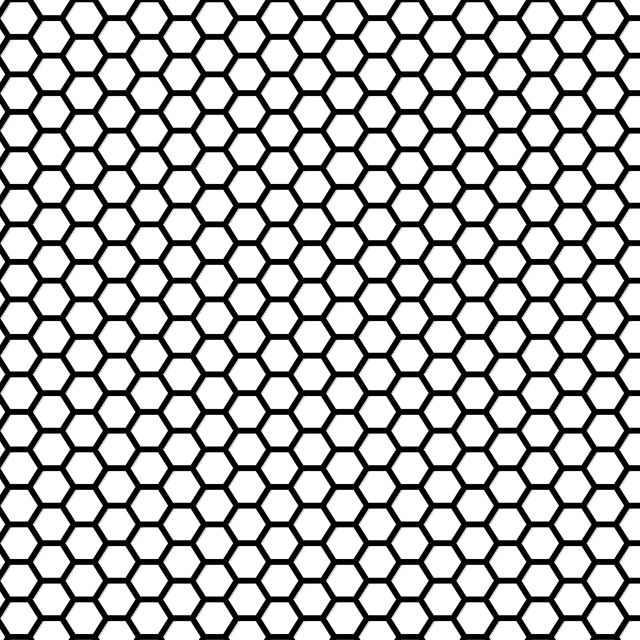
Give the GLSL for this pattern, as a WebGL 1 fragment shader.

```glsl
precision highp float;

uniform vec2 u_resolution;

#define PITCH vec2(0.1018, 0.0586)
#define ORIGIN vec2(0.0297, 0.0341)
#define FLAT_EDGE 0.0324
#define LINE_WIDTH 0.0091
#define EDGE_SOFTNESS 0.0011
#define SHADE_WIDTH 0.0024
#define SHADE_GREY 0.78
#define STIPPLE_PITCH 0.0039

// Offset from the centre of the nearest cell in one rectangular lattice.
vec2 latticeOffset(vec2 p) {
  return (fract(p / PITCH + 0.5) - 0.5) * PITCH;
}

// Distance inward from a slanted side, in the quadrant where q is positive.
float slantDepth(vec2 q) {
  float slantRun = 0.5 * PITCH.x - FLAT_EDGE;
  vec2 normal = normalize(vec2(0.5 * PITCH.y, slantRun));
  return dot(normal, vec2(0.5 * FLAT_EDGE + slantRun, 0.0) - q);
}

// Distance inward from the nearest side of the hexagon, negative outside.
float hexDepth(vec2 q) {
  q = abs(q);
  return min(0.5 * PITCH.y - q.y, slantDepth(q));
}

void main() {
  vec2 p = gl_FragCoord.xy / u_resolution.y - ORIGIN;
  float soft = max(EDGE_SOFTNESS, 0.7 / u_resolution.y);

  // Two interleaved lattices; keep the cell that contains this point.
  vec2 cellA = latticeOffset(p);
  vec2 cellB = latticeOffset(p - 0.5 * PITCH);
  vec2 q = hexDepth(cellA) > hexDepth(cellB) ? cellA : cellB;

  // Stippled grey fringe inside the upper left side.
  float fringeDepth = slantDepth(vec2(-q.x, q.y)) - 0.5 * LINE_WIDTH;
  float stipple = 0.7 + 0.3 * sin(6.2832 * q.y / STIPPLE_PITCH);
  float fringe = 1.0 - smoothstep(SHADE_WIDTH - soft, SHADE_WIDTH + soft, fringeDepth);
  fringe *= stipple * step(0.0, q.y);
  float paper = mix(1.0, SHADE_GREY, fringe);

  // Black mesh over the paper.
  float inside = smoothstep(-soft, soft, hexDepth(q) - 0.5 * LINE_WIDTH);
  gl_FragColor = vec4(vec3(paper * inside), 1.0);
}
```
